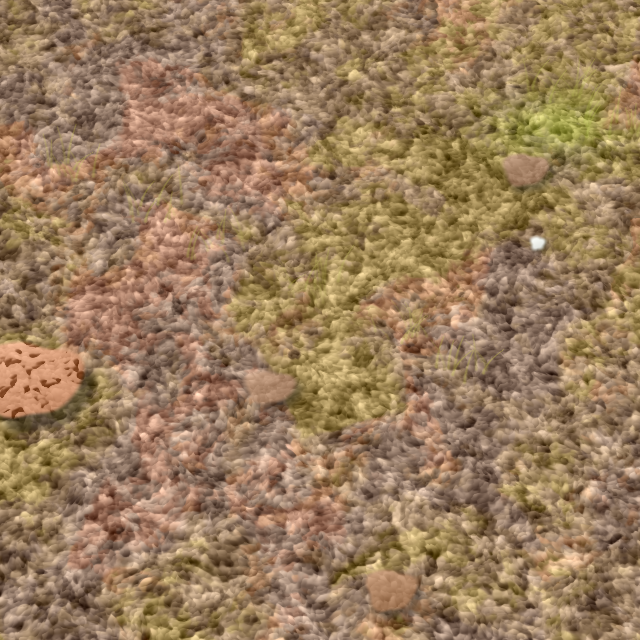
A Shadertoy shader for this texture:

```glsl
// Dry, stony ground with leaf litter, faint grass tufts and a few larger stones.

vec2 hash2(vec2 p) {
    vec2 q = vec2(dot(p, vec2(127.1, 311.7)), dot(p, vec2(269.5, 183.3)));
    return fract(sin(q) * 43758.55);
}

// Soft cellular noise of turned, elongated chips: x = lit tone, y = hue, both around zero.
vec2 chips(vec2 p) {
    vec2 cell = floor(p), sum = vec2(0.0);
    float total = 0.002;
    for (int j = -1; j <= 1; j++)
    for (int i = -1; i <= 1; i++) {
        vec2 id = cell + vec2(i, j);
        vec2 rnd = hash2(id), look = hash2(id + 57.3);
        vec2 away = p - id - 0.1 - 0.8 * rnd;
        float a = 3.1416 * look.x + 0.6 * sin(p.x * 1.7 + p.y);
        vec2 d = mat2(cos(a), -sin(a), sin(a), cos(a)) * away * vec2(0.75, 1.5);
        float w = exp(-7.0 * dot(d, d));
        float lit = 0.45 * dot(away, vec2(-0.4, 0.9));
        sum += w * vec2(look.y - 0.5 + lit, rnd.x - 0.5);
        total += w;
    }
    return sum / total;
}

// Rounded, slightly angular stone: signed distance in canvas units.
float stoneDistance(vec2 p, vec2 size) {
    float a = atan(p.y, p.x);
    float bumps = 1.0 + 0.09 * sin(3.0 * a + 1.0) + 0.05 * sin(5.0 * a);
    vec2 q = abs(p / size);
    return (pow(pow(q.x, 2.6) + pow(q.y, 2.6), 0.385) - bumps) * min(size.x, size.y);
}

// Lays a stone with a cast shadow, a lit upper edge and a speckled face.
vec3 addStone(vec3 ground, vec2 p, vec2 size, vec3 tint, float grain) {
    float shadow = stoneDistance(p - size * vec2(0.2, -0.4), size);
    ground *= 1.0 - 0.4 * smoothstep(0.008, -0.008, shadow);
    float light = 0.07 * clamp(dot(p / size, vec2(-0.4, 0.8)), -1.0, 1.0);
    vec3 face = tint + light + 0.09 * grain;
    return mix(ground, face, smoothstep(0.004, -0.004, stoneDistance(p, size)));
}

// Coverage of thin, leaning blades growing in scattered tufts.
float grass(vec2 uv) {
    float cover = 0.0;
    for (int t = 0; t < 8; t++) {
        vec2 root = fract(float(t) * vec2(0.618, 0.377) + vec2(0.63, 0.12));
        root.y = 0.42 + 0.5 * root.y;
        if (length(uv - root) > 0.13) continue;
        for (int b = 0; b < 11; b++) {
            vec2 rnd = hash2(vec2(t, b) + 8.0);
            vec2 p = uv - root - (hash2(vec2(b, t) + 31.0) - 0.5) * vec2(0.09, 0.04);
            float tall = 0.02 + 0.04 * rnd.y;
            float h = clamp(p.y / tall, 0.0, 1.0);
            vec2 spine = vec2((rnd.x - 0.5) * 0.045 * h * (0.4 + h), tall * h);
            float width = 0.0045 * (1.0 - 0.6 * h);
            cover = max(cover, (0.4 + 0.6 * rnd.x) * smoothstep(width, 0.0, length(p - spine)));
        }
    }
    return cover;
}

void mainImage(out vec4 fragColor, in vec2 fragCoord) {
    vec2 uv = fragCoord / iResolution.y;

    // Mild perspective: grains shrink and flatten toward the top.
    vec2 ground = vec2((uv.x - 0.5) * (1.0 + 0.3 * uv.y), uv.y * (1.12 + 0.28 * uv.y));
    ground += 0.004 * sin(ground.yx * 37.0 + 2.0 * sin(ground * 23.0));

    // Broad drifts of soil colour, then three sizes of litter.
    vec2 bend = 0.3 * sin(uv.yx * 17.0 + sin(uv * 29.0));
    vec2 drift = chips(uv * 5.0 + bend + 3.0) + 0.6 * chips(uv * 13.0 + bend + 40.0);
    vec2 coarse = chips(ground * 38.0 + 11.0);
    vec2 medium = chips(ground * 68.0 + 71.0);
    vec2 fine = chips(ground * 118.0 + 133.0);
    float tone = 0.75 * coarse.x + 1.0 * medium.x + 0.55 * fine.x;
    tone *= 1.75 - 0.45 * uv.y;
    tone += 0.35 * drift.x;

    vec3 color = vec3(0.595, 0.487, 0.372) + tone * vec3(0.21, 0.2, 0.185);

    // Olive moss, grey-violet gravel and rusty leaves.
    float hue = drift.y + 0.35 * coarse.y + 0.3 * medium.y;
    float olive = smoothstep(0.0, 0.4, hue);
    float violet = smoothstep(0.0, 0.4, -hue);
    float rust = smoothstep(0.12, 0.5, drift.x + 0.4 * medium.y) * (1.0 - olive);
    color += olive * vec3(0.025, 0.04, -0.055);
    color += violet * vec3(-0.035, -0.025, 0.025);
    color += rust * vec3(0.06, -0.015, -0.035);

    // Yellow-green blades over a faint green haze.
    vec3 blade = vec3(0.69, 0.64, 0.34) + 0.1 * tone;
    color = mix(color, blade, 0.65 * grass(uv));
    float haze = exp(-90.0 * dot(uv - vec2(0.87, 0.8), (uv - vec2(0.87, 0.8)) * vec2(1.0, 3.5)));
    color += haze * vec3(-0.03, 0.06, -0.06);

    // Pink slab at the edge, brown stones and one white pebble.
    float grain = medium.x + fine.x;
    float pits = smoothstep(0.2, 0.42, -medium.x);
    color = addStone(color, uv - vec2(0.045, 0.408), vec2(0.078, 0.056),
                     vec3(0.84, 0.61, 0.47) - 0.3 * pits, grain);
    color = addStone(color, uv - vec2(0.82, 0.735), vec2(0.034, 0.024), vec3(0.66, 0.52, 0.41), grain);
    color = addStone(color, uv - vec2(0.61, 0.078), vec2(0.038, 0.031), vec3(0.7, 0.53, 0.4), grain);
    color = addStone(color, uv - vec2(0.42, 0.395), vec2(0.038, 0.024), vec3(0.7, 0.55, 0.44), grain);
    color = addStone(color, uv - vec2(0.84, 0.62), vec2(0.011, 0.01), vec3(0.93, 0.94, 0.92), 0.0);

    fragColor = vec4(clamp(color, 0.0, 1.0), 1.0);
}
```
